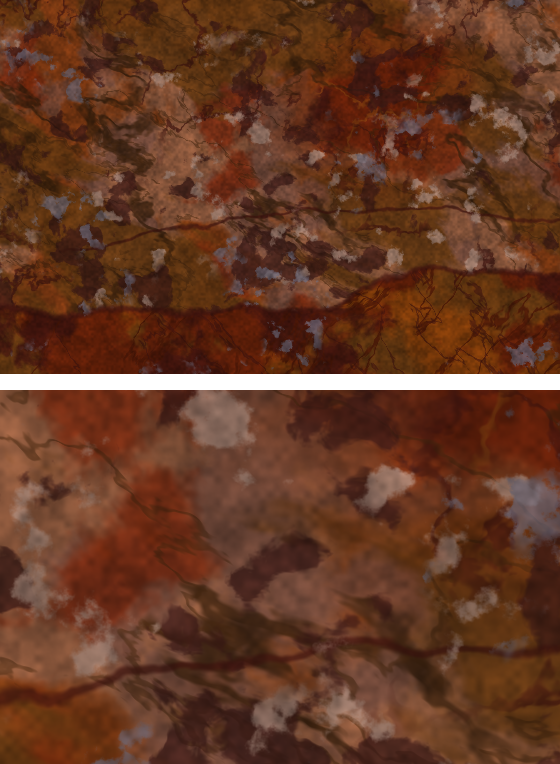
Top: the whole. Bottom: its middle third, enlarged.
Write a Shadertoy shader that draws this texture.

```glsl
const vec3 OLIVE  = vec3(0.36, 0.20, 0.06);
const vec3 AMBER  = vec3(0.46, 0.22, 0.05);
const vec3 PINK   = vec3(0.51, 0.32, 0.22);
const vec3 MAUVE  = vec3(0.40, 0.26, 0.22);
const vec3 RUST   = vec3(0.37, 0.11, 0.03);
const vec3 MAROON = vec3(0.23, 0.07, 0.05);
const vec3 UMBER  = vec3(0.20, 0.11, 0.04);
const vec3 QUARTZ = vec3(0.58, 0.47, 0.42);
const vec3 STEEL  = vec3(0.38, 0.37, 0.43);

const float FLOW_ANGLE  = -0.45;
const float CRACK_ANGLE = 0.95;
const float WARP        = 0.16;
const float GRAIN       = 0.42;
const vec2  PATCH_POS   = vec2(1.05, 0.73);
const float PATCH_SIZE  = 0.16;

float hash(vec2 p) {
    return fract(sin(dot(p, vec2(127.1, 311.7))) * 43758.5453);
}

float noise(vec2 p) {
    vec2 i = floor(p), f = fract(p);
    f = f * f * (3.0 - 2.0 * f);
    return mix(mix(hash(i), hash(i + vec2(1, 0)), f.x),
               mix(hash(i + vec2(0, 1)), hash(i + vec2(1, 1)), f.x), f.y);
}

mat2 rotation(float a) {
    return mat2(cos(a), -sin(a), sin(a), cos(a));
}

float fbm(vec2 p) {
    float sum = 0.0, amp = 0.5;
    for (int i = 0; i < 6; i++) {
        sum += amp * noise(p);
        p = rotation(0.6) * p * 2.03 + 17.3;
        amp *= 0.52;
    }
    return sum / 1.02;
}

// Thin irregular line along the middle level of a noise field
float vein(vec2 p, float width) {
    return 1.0 - smoothstep(0.2 * width, width, abs(fbm(p) - 0.5));
}

// Pink and orange rock with olive streaks
vec3 upperRock(vec2 p, vec2 w, float lightBand) {
    vec2 flow = rotation(FLOW_ANGLE) * w;
    float pale = fbm(w * 6.0 + 3.1) + 0.07 * lightBand;
    vec3 col = mix(AMBER * vec3(1.0, 0.95, 1.35), PINK, smoothstep(0.42, 0.58, pale));
    col = mix(col, MAUVE, 0.7 * smoothstep(0.50, 0.62, fbm(w * 8.0 + 41.0)));
    float red = fbm(w * 5.0 + 23.0) - 0.07 * lightBand;
    col = mix(col, RUST * 1.15, 0.75 * smoothstep(0.53, 0.63, red));

    float streak = fbm(flow * vec2(2.6, 7.0) + 8.0);
    streak += 0.05 * smoothstep(1.1, 0.2, p.x) - 0.06 * lightBand;
    col = mix(col, OLIVE, 0.9 * smoothstep(0.46, 0.57, streak));

    // Dark red lens crossed by pale threads
    vec2 d = (w - PATCH_POS) * vec2(0.85, 1.0);
    float lens = length(d) + 0.22 * (fbm(p * 7.0) - 0.5);
    float halo = 1.0 - smoothstep(PATCH_SIZE, PATCH_SIZE * 2.0, lens);
    col = mix(col, mix(RUST, AMBER, 0.45), 0.6 * halo);
    float core = 1.0 - smoothstep(PATCH_SIZE * 0.75, PATCH_SIZE * 1.1, lens);
    vec3 lensCol = mix(MAROON, RUST, smoothstep(0.42, 0.6, fbm(p * 11.0)));
    lensCol = mix(lensCol, AMBER, 0.7 * vein(p * 5.0 + 60.0, 0.022));
    col = mix(col, lensCol, 0.9 * core);

    // Branching veins, each kind fading in and out
    float fade = smoothstep(0.38, 0.58, fbm(p * 4.0 + 70.0));
    col = mix(col, UMBER, 0.75 * fade * vein(flow * vec2(2.2, 5.0) + 31.0, 0.03));
    col = mix(col, MAROON, 0.7 * (1.0 - fade) * vein(w * 6.5 + 90.0, 0.03));
    col = mix(col, UMBER * 1.2, 0.5 * vein(flow * vec2(4.0, 9.0) + 12.0, 0.02));
    float clot = smoothstep(0.61, 0.67, fbm(w * 12.0 + 52.0));
    col = mix(col, MAROON * vec3(0.9, 1.2, 1.5), 0.7 * clot);

    float seam = 0.33 + 0.1 * smoothstep(0.1, 0.9, p.x) + 0.09 * (fbm(p * 5.0) - 0.5);
    float seamLine = 1.0 - smoothstep(0.001, 0.007, abs(p.y - seam));
    col = mix(col, MAROON, 0.7 * seamLine * smoothstep(0.1, 0.25, p.x));

    float fleck = smoothstep(0.64, 0.74, fbm(p * 19.0 + 5.0)) * smoothstep(0.4, 0.6, pale);
    return mix(col, QUARTZ, 0.8 * fleck);
}

// Amber glassy rock with red slanting cracks
vec3 lowerRock(vec2 p, vec2 w, float depth) {
    float redness = fbm(w * 5.0 + 14.0) + 0.10 * exp(-12.0 * pow(p.x - 0.68, 2.0));
    redness += 0.12 * (1.0 - smoothstep(0.0, 0.10, depth)) - 0.05 * smoothstep(0.9, 1.3, p.x);
    vec3 col = mix(OLIVE, AMBER * vec3(1.0, 0.98, 0.7), smoothstep(0.4, 0.58, fbm(w * 4.0 + 77.0)));
    col = mix(col, RUST * 0.95, 0.9 * smoothstep(0.48, 0.6, redness));
    col = mix(col, MAROON, 0.85 * smoothstep(0.56, 0.68, fbm(w * 8.0 + 33.0) + 0.3 * (redness - 0.5)));
    vec2 crack = rotation(CRACK_ANGLE) * w;
    col = mix(col, RUST * 0.75, 0.8 * vein(crack * vec2(3.0, 11.0), 0.03));
    col = mix(col, MAROON, 0.6 * vein(rotation(-0.9) * w * vec2(3.0, 10.0) + 19.0, 0.02));
    return col;
}

void mainImage(out vec4 fragColor, in vec2 fragCoord) {
    vec2 p = fragCoord / iResolution.y;
    vec2 w = p + WARP * (vec2(fbm(p * 3.0), fbm(p * 3.0 + 50.0)) - 0.5);

    float border = 0.17 + 0.10 * smoothstep(0.75, 1.2, p.x) + 0.10 * (fbm(p * 6.0 + 9.0) - 0.5);
    float depth = border - p.y;
    float lightBand = smoothstep(0.55, 0.40, p.y + 0.1 * (w.x - p.x));
    vec3 col = mix(upperRock(p, w, lightBand), lowerRock(p, w, depth), smoothstep(-0.006, 0.006, depth));
    col = mix(col, MAROON, 0.7 * (1.0 - smoothstep(0.002, 0.013, abs(depth))));

    // Scattered blue-grey mineral and crystalline grain
    float mineral = smoothstep(0.58, 0.66, fbm(p * 26.0 + 4.0)) * smoothstep(0.56, 0.64, fbm(w * 5.0 + 120.0));
    col = mix(col, STEEL, 0.7 * mineral);
    float grain = 0.55 * noise(p * 150.0) + 0.45 * noise(p * 65.0 + 7.0);
    col *= 1.0 + GRAIN * (grain - 0.5) + 0.5 * (fbm(p * 22.0 + 80.0) - 0.5);
    fragColor = vec4(clamp(col, 0.0, 1.0), 1.0);
}
```
